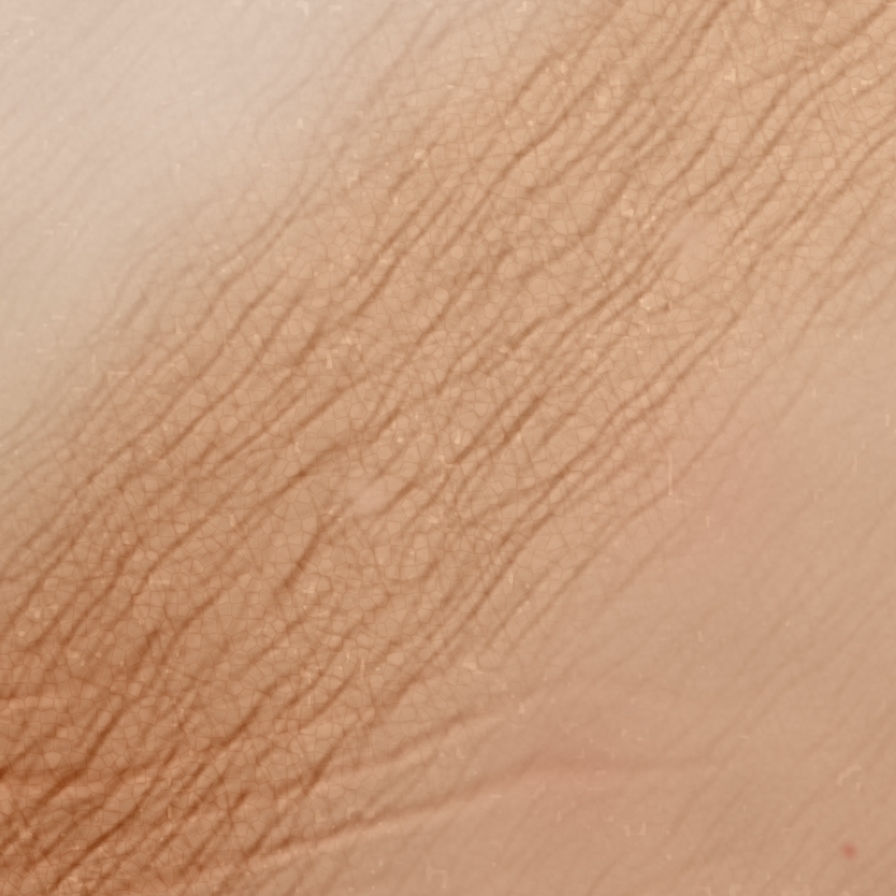
Reproduce this texture procedurally as a WebGL 1 fragment shader.

```glsl
precision highp float;
// Close view of skin: a tanned diagonal band of crossing creases between paler, softer areas.
uniform vec2 u_resolution;

float hash(vec2 p) {
  vec3 q = fract(vec3(p.xyx) * 0.1031);
  q += dot(q, q.yzx + 33.33);
  return fract((q.x + q.y) * q.z);
}

float noise(vec2 p) {
  vec2 i = floor(p), f = fract(p);
  f = f * f * (3.0 - 2.0 * f);
  return mix(mix(hash(i), hash(i + vec2(1.0, 0.0)), f.x),
             mix(hash(i + vec2(0.0, 1.0)), hash(i + vec2(1.0, 1.0)), f.x), f.y);
}

float blob(vec2 p, vec2 center, float radius) {
  vec2 d = (p - center) / radius;
  return exp(-dot(d, d));
}

// Wavering parallel furrows that fade in and out along their length.
float creases(vec2 p, float degrees, float spacing, float seed) {
  float a = radians(degrees);
  vec2 dir = vec2(cos(a), sin(a));
  float along = dot(p, dir);
  float across = dot(p, vec2(-dir.y, dir.x)) / spacing;
  across += 0.9 * noise(p * 5.0 + seed) + 0.45 * noise(p * 0.55 / spacing + seed * 2.0);
  float id = floor(across);
  float offset = (hash(vec2(id + 80.0, seed)) - 0.5) * 0.45;
  float d = abs(fract(across) - 0.5 - offset);
  float strength = noise(vec2(along * 0.32 / spacing + id * 7.3 + 90.0, id * 3.7 + seed + 90.0));
  return smoothstep(0.24, 0.0, d) * smoothstep(0.05, 0.8, strength);
}

// Small facets: x is the distance to the nearest edge, y a value for each cell.
vec2 facets(vec2 p) {
  vec2 cell = floor(p);
  float nearest = 8.0, second = 8.0, tone = 0.0;
  for (int j = -1; j <= 1; j++) {
    for (int i = -1; i <= 1; i++) {
      vec2 c = cell + vec2(float(i), float(j));
      vec2 site = c + 0.15 + 0.7 * vec2(hash(c), hash(c + 41.7));
      float d = length(p - site);
      if (d < nearest) {
        second = nearest;
        nearest = d;
        tone = hash(c + 17.3);
      } else {
        second = min(second, d);
      }
    }
  }
  return vec2(second - nearest, tone);
}

float coarseRelief(vec2 p) {
  return creases(p, 49.0, 0.032, 3.0) + 0.7 * creases(p, 37.0, 0.043, 11.0)
       + 0.55 * creases(p, 61.0, 0.036, 23.0);
}

float fineRelief(vec2 p) {
  return creases(p, 112.0, 0.021, 31.0) + 0.8 * creases(p, 152.0, 0.024, 47.0)
       + 0.7 * creases(p, 12.0, 0.023, 59.0);
}

void main() {
  vec2 uv = gl_FragCoord.xy / u_resolution;
  vec2 p = uv + 0.012 * (vec2(noise(uv * 9.0), noise(uv * 9.0 + 50.0)) - 0.5);

  // Broad tones: pale upper left, tan band, rosy lower right.
  float side = uv.y - 1.08 * uv.x + 0.09 * (noise(uv * 5.0 + 7.0) - 0.5);
  float upperPale = smoothstep(0.2, 0.62, side);
  float lowerPale = smoothstep(-0.14, -0.48, side);
  float band = (1.0 - upperPale) * (1.0 - lowerPale);
  vec3 tan = mix(vec3(0.745, 0.545, 0.405), vec3(0.825, 0.66, 0.53),
                 smoothstep(0.1, 1.7, uv.x + uv.y));
  vec3 pale = mix(vec3(0.80, 0.685, 0.575), vec3(0.86, 0.77, 0.70),
                  smoothstep(0.4, 0.95, uv.y));
  vec3 rosy = mix(vec3(0.775, 0.61, 0.495), vec3(0.83, 0.69, 0.58),
                  smoothstep(0.0, 0.75, uv.y));
  vec3 color = mix(mix(tan, pale, upperPale), rosy, lowerPale);
  color -= vec3(0.05, 0.07, 0.075) * blob(uv, vec2(0.02, 0.10), 0.30);
  color += vec3(0.0, -0.026, -0.018) * (blob(uv, vec2(0.64, 0.14), 0.10)
         + blob(uv, vec2(0.78, 0.46), 0.11));
  color += 0.022 * (noise(uv * 11.0) - 0.5);

  // Crossing furrows, lit along one flank.
  float depth = 0.16 + 0.84 * band;
  depth *= mix(1.15, 0.85, uv.y);
  vec2 lit = vec2(-0.004, 0.005);
  float coarse = coarseRelief(p);
  float fine = fineRelief(p);
  color -= vec3(0.065, 0.088, 0.095) * depth * min(coarse, 1.4);
  color -= vec3(0.026, 0.036, 0.038) * depth * min(fine, 1.4);
  color += 0.018 * depth * (coarseRelief(p + lit) - coarse);
  color += 0.010 * depth * (fineRelief(p + lit) - fine);
  color += vec3(0.022, 0.03, 0.032) * band;

  // Facets between the furrows.
  vec2 facet = facets(p * 62.0);
  color -= vec3(0.022, 0.032, 0.035) * depth * (1.0 - smoothstep(0.0, 0.22, facet.x));
  color += 0.035 * depth * (facet.y - 0.45) * smoothstep(0.05, 0.4, facet.x);

  // Long shallow wrinkles with pale rims near the lower edge.
  float low = smoothstep(0.36, 0.12, uv.y) * smoothstep(1.0, 0.3, uv.x);
  float fold = creases(p, 14.0, 0.075, 71.0);
  float rim = creases(p + vec2(0.0, 0.012), 14.0, 0.075, 71.0);
  color += low * (0.055 * rim - vec3(0.055, 0.08, 0.085) * fold);

  // Smooth light spots, a red fleck and tiny glints.
  float spots = blob(uv, vec2(0.41, 0.445), 0.024) + blob(uv, vec2(0.77, 0.735), 0.026);
  color = mix(color, vec3(0.84, 0.68, 0.57), 0.75 * min(spots, 1.0));
  color = mix(color, vec3(0.73, 0.42, 0.34), 0.7 * blob(uv, vec2(0.948, 0.05), 0.008));
  float glint = smoothstep(0.76, 0.95, noise(p * 115.0)) * smoothstep(0.45, 0.8, noise(p * 24.0));
  color += vec3(0.07, 0.075, 0.07) * glint * (0.4 + 0.6 * depth);
  color += 0.016 * (noise(uv * 190.0) - 0.5);

  gl_FragColor = vec4(clamp(color, 0.0, 1.0), 1.0);
}
```
